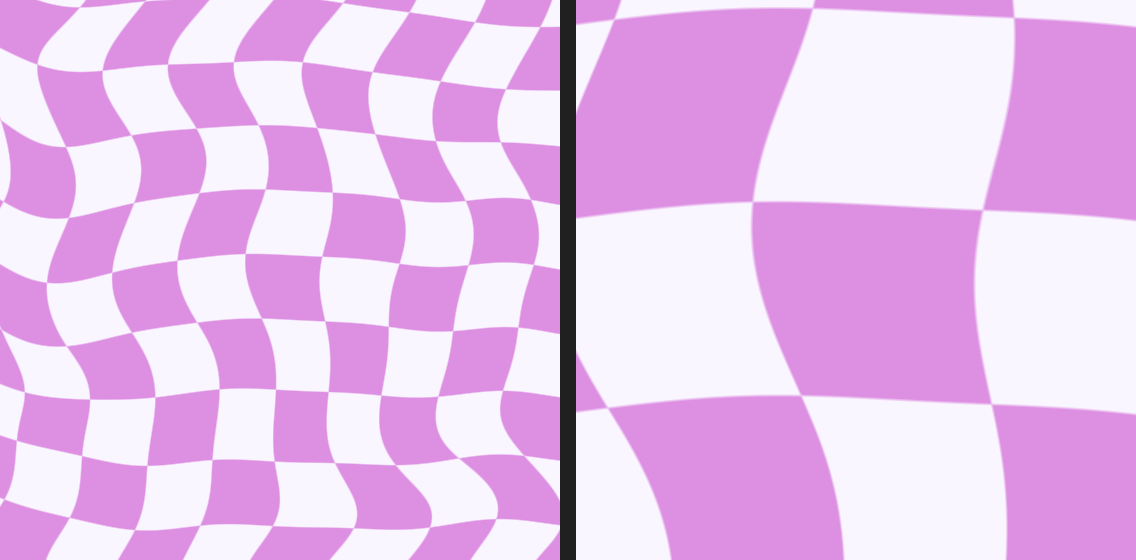
Left, the full canvas; right, a detail of the centre.
This pattern is drawn by a WebGL 2 fragment shader. Its source:

```glsl
#version 300 es
precision highp float;

uniform vec2 u_resolution;
out vec4 outColor;

const int HARMONICS = 11;
const float PI = 3.14159265;
const vec2 CELLS = vec2(8.58, 8.67);  // repeats across and down
const float ROW_SHIFT = 0.1;
const float SWAY = 0.0112;            // wave amplitude unit, in cells
const vec3 ORCHID = vec3(0.865, 0.562, 0.887);
const vec3 PALE_LILAC = vec3(0.981, 0.965, 1.0);

// Cosine amplitudes of the sway of the columns
const float SWAY_LEFT[HARMONICS] = float[](
    4.3, -1.9, 8.0, 20.2, -3.2, 21.8, 14.9, 4.4, -6.1, 0.5, -2.9);
const float SWAY_RIGHT[HARMONICS] = float[](
    5.5, -4.4, 16.2, 0.4, 26.0, 12.9, -8.0, 6.1, -9.8, 7.4, -2.4);

// Cosine amplitudes of the swell of the rows
const float SWELL_TOP[HARMONICS] = float[](
    -3.4, -24.4, 3.0, -12.5, -10.3, -5.6, -4.2, -2.2, -1.3, 0.8, 0.2);
const float SWELL_MIDDLE[HARMONICS] = float[](
    -2.4, 0.0, 4.3, -8.1, -12.1, -9.2, -5.1, -5.3, -0.5, -2.3, 0.8);
const float SWELL_BOTTOM[HARMONICS] = float[](
    -4.4, -14.0, -15.7, -9.3, -8.2, -5.1, 1.3, -2.0, 0.4, -2.2, -0.8);

// Cosine series over the span of cells from -1 to 9
float wave(float cell, float amplitudes[HARMONICS]) {
    float phase = PI * (cell + 1.0) / 10.0;
    float sum = 0.0;
    for (int k = 0; k < HARMONICS; k++) {
        sum += amplitudes[k] * cos(float(k) * phase);
    }
    return sum * SWAY;
}

// Vertical shift of the row lines, blended from top to bottom
float rowShift(vec2 cell) {
    float shift = mix(wave(cell.x, SWELL_TOP), wave(cell.x, SWELL_MIDDLE),
                      smoothstep(1.0, 3.0, cell.y));
    return mix(shift, wave(cell.x, SWELL_BOTTOM), smoothstep(5.0, 7.0, cell.y));
}

// Sideways shift of the column lines, blended from left to right
float columnShift(vec2 cell) {
    return mix(wave(cell.y, SWAY_LEFT), wave(cell.y, SWAY_RIGHT),
               smoothstep(3.0, 7.0, cell.x));
}

vec2 warp(vec2 cell) {
    cell.y -= rowShift(cell);
    cell.x -= columnShift(cell);
    return cell;
}

// Smooth checkerboard: 1 on cells of even parity, 0 on odd ones
float checker(vec2 cell, vec2 edgeWidth) {
    vec2 signedDistance = abs(fract((cell + 0.5) * 0.5) * 2.0 - 1.0) - 0.5;
    vec2 side = clamp(signedDistance / edgeWidth, -1.0, 1.0);
    return 0.5 + 0.5 * side.x * side.y;
}

void main() {
    vec2 uv = gl_FragCoord.xy / u_resolution;
    vec2 cell = vec2(uv.x, 1.0 - uv.y) * CELLS - vec2(0.0, ROW_SHIFT);
    vec2 warped = warp(cell);
    vec2 edgeWidth = max(0.7 * fwidth(warped), vec2(0.008));
    vec3 color = mix(PALE_LILAC, ORCHID, checker(warped, edgeWidth));
    outColor = vec4(color, 1.0);
}
```
